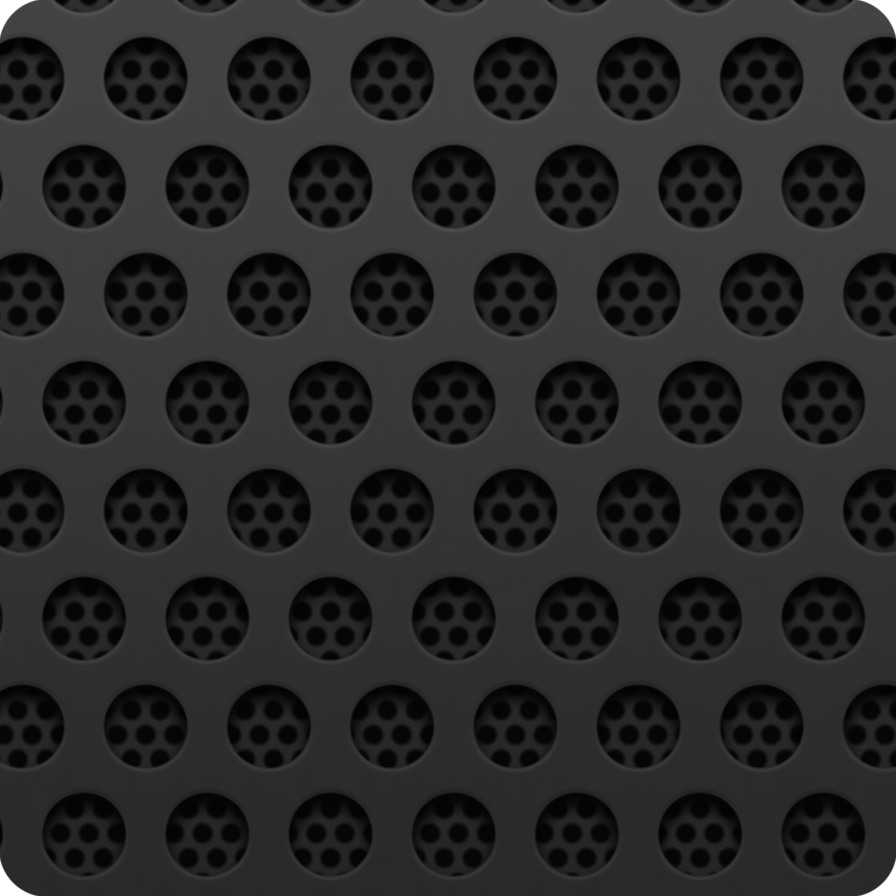
Give the GLSL for this pattern, as a WebGL 2 fragment shader.

```glsl
#version 300 es
precision highp float;
// Dark perforated metal plate with a finer perforated mesh behind its holes.

#define HOLE_PITCH vec2(0.1375, 0.1205)
#define HOLE_ORIGIN vec2(0.5064, 0.5508)
#define HOLE_RADIUS 0.0465
#define MESH_PITCH vec2(0.03173, 0.0275)
#define MESH_ORIGIN vec2(0.3689, 0.5374)
#define MESH_RADIUS 0.0110
#define SHADOW_DROP 0.012
#define CORNER_RADIUS 0.054
#define PLATE_TOP 0.262
#define PLATE_BOTTOM 0.160
#define MESH_TONE 0.185
#define VOID_TONE 0.022

uniform vec2 u_resolution;
out vec4 fragColor;

// Offset from the nearest centre of a grid whose odd rows shift by half a pitch
vec2 staggeredCell(vec2 p, vec2 pitch) {
  float row = floor(p.y / pitch.y + 0.5);
  p.x -= 0.5 * pitch.x * mod(row, 2.0);
  return p - pitch * vec2(floor(p.x / pitch.x + 0.5), row);
}

float roundedBox(vec2 p, vec2 halfSize, float radius) {
  vec2 q = abs(p) - halfSize + radius;
  return length(max(q, 0.0)) + min(max(q.x, q.y), 0.0) - radius;
}

// 1 inside a shape, 0 outside, blended over the given softness
float coverage(float dist, float softness) {
  return 1.0 - smoothstep(-softness, softness, dist);
}

vec2 hash2(vec2 p) {
  p = vec2(dot(p, vec2(127.1, 311.7)), dot(p, vec2(269.5, 183.3)));
  return fract(sin(p) * 43758.5) * 2.0 - 1.0;
}

float gradientNoise(vec2 p) {
  vec2 i = floor(p), f = fract(p);
  vec2 w = f * f * f * (f * (f * 6.0 - 15.0) + 10.0);
  vec2 e = vec2(1.0, 0.0);
  float low = mix(dot(hash2(i), f), dot(hash2(i + e), f - e), w.x);
  float high = mix(dot(hash2(i + e.yx), f - e.yx), dot(hash2(i + 1.0), f - 1.0), w.x);
  return mix(low, high, w.y);
}

// Back mesh, darkened by the shadow of the plate above it
float recessTone(vec2 uv, vec2 hole, float px) {
  vec2 meshCell = staggeredCell(uv - MESH_ORIGIN, MESH_PITCH);
  float meshHole = coverage(length(meshCell) - MESH_RADIUS, max(px, 0.0032));
  float lit = coverage(length(hole + vec2(0.0, SHADOW_DROP)) - HOLE_RADIUS + 0.005, 0.013);
  float mesh = MESH_TONE * mix(0.78, 1.0, uv.y) * mix(0.14, 1.0, lit);
  return mix(mesh, VOID_TONE * mix(0.5, 1.0, lit), meshHole);
}

// Plate with a vertical falloff, faint mottling and a lit lower lip on each hole
float plateTone(vec2 uv, vec2 hole, float edge) {
  float tone = mix(PLATE_BOTTOM, PLATE_TOP, smoothstep(-0.1, 1.05, uv.y));
  tone += 0.006 * gradientNoise(uv * vec2(60.0, 35.0));
  float facing = hole.y / max(length(hole), 0.001);
  float lip = exp(-pow((edge - 0.0025) / 0.0025, 2.0));
  return tone + lip * (0.05 * smoothstep(0.1, -0.9, facing) - 0.03 * smoothstep(0.2, 1.0, facing));
}

void main() {
  float side = min(u_resolution.x, u_resolution.y);
  vec2 uv = gl_FragCoord.xy / side;
  float px = 1.0 / side;

  vec2 hole = staggeredCell(uv - HOLE_ORIGIN, HOLE_PITCH);
  float edge = length(hole) - HOLE_RADIUS;
  float tone = mix(plateTone(uv, hole, edge), recessTone(uv, hole, px),
                   coverage(edge, max(px, 0.0018)));

  // White outside the rounded corners
  vec2 halfSize = 0.5 * u_resolution / side;
  float panel = coverage(roundedBox(uv - halfSize, halfSize + px, CORNER_RADIUS), px);
  fragColor = vec4(vec3(mix(1.0, tone, panel)), 1.0);
}
```
